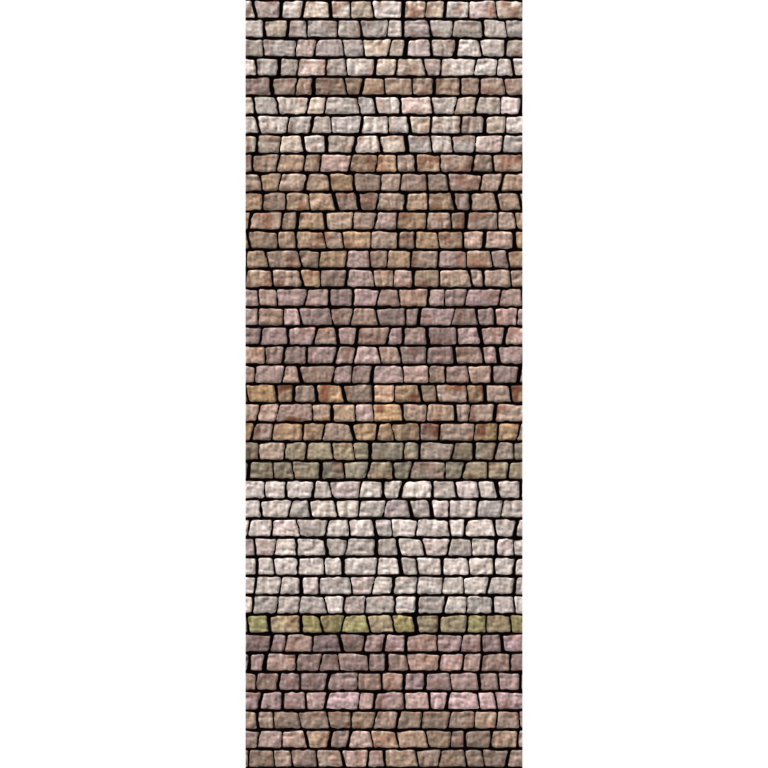
Write a three.js fragment shader that draws this texture.

```glsl
// A tall panel of rough split-stone courses on a white ground.
// Each course has jittered, slanted joints; a rounded distance cuts the stones,
// and layered noise lit from the upper left gives the faces their relief.

#define ROWS 40.0          // courses from bottom to top
#define PANEL_LEFT 0.320
#define PANEL_RIGHT 0.680
#define STONE_WIDTH 1.25   // mean width, in course heights
#define JOINT_JITTER 0.48  // sideways wander of a joint
#define JOINT_SLANT 0.20   // lean of a joint
#define BED_GAP 0.065      // half gap between courses
#define CORNER 0.11        // corner radius
#define SOFT 0.055         // edge smoothing
#define RELIEF 0.95        // strength of the face lighting

varying vec2 vUv;

const vec3 GAP_COLOR = vec3(0.035, 0.02, 0.018);
const vec3 BROWN = vec3(0.62, 0.535, 0.485);
const vec3 PALE = vec3(0.775, 0.725, 0.695);
const vec3 OCHRE = vec3(0.75, 0.59, 0.40);
const vec3 RUST = vec3(0.49, 0.32, 0.25);
const vec3 MAUVE = vec3(0.60, 0.51, 0.50);
const vec3 PINK = vec3(0.77, 0.65, 0.66);
const vec3 OLIVE = vec3(0.60, 0.57, 0.41);
const vec3 GRAY = vec3(0.56, 0.52, 0.455);

float hash(vec2 p) {
  return fract(sin(dot(p, vec2(127.1, 311.7))) * 43758.5);
}

float noise(vec2 p) {
  vec2 i = floor(p), f = fract(p);
  f = f * f * (3.0 - 2.0 * f);
  return mix(mix(hash(i), hash(i + vec2(1.0, 0.0)), f.x),
             mix(hash(i + vec2(0.0, 1.0)), hash(i + 1.0), f.x), f.y);
}

// Broad ridged breaks with finer grain on top
float height(vec2 p) {
  float ridge = abs(noise(p * 2.1) - 0.5);
  return 0.8 * ridge + 0.30 * noise(p * 4.3 + 7.0) + 0.16 * noise(p * 9.0 + 3.0);
}

// 1 for courses first..last, counted from the top
float band(float row, float first, float last) {
  return step(first - 0.5, row) * step(row, last + 0.5);
}

// Joint position, in stone widths
float joint(float i, float row, float v) {
  float shift = (hash(vec2(i, row)) - 0.5) * JOINT_JITTER;
  float lean = (hash(vec2(i + 31.0, row)) - 0.5) * JOINT_SLANT;
  return i + shift + lean * (v - 0.5) * 2.0;
}

float jointGap(float i, float row) {
  float h = hash(vec2(i + 67.0, row));
  return mix(0.025, 0.105, h * h);
}

vec3 courseColor(float row) {
  float pale = band(row, 0.0, 3.0) + band(row, 5.0, 7.0) + band(row, 25.0, 31.0);
  vec3 c = mix(BROWN, PALE, pale);
  c = mix(c, MAUVE, band(row, 15.0, 19.0) * 0.7 + band(row, 33.0, 35.0));
  c = mix(c, GRAY, band(row, 23.0, 24.0));
  c = mix(c, OLIVE, band(row, 32.0, 32.0));
  c = mix(c, PINK, band(row, 36.0, 36.0) * 0.8);
  return c * (0.96 + 0.08 * hash(vec2(row, 5.0)));
}

void main() {
  // Course and stone lookup
  vec2 p = vec2(vUv.x - PANEL_LEFT, vUv.y) * ROWS;
  float row = ROWS - 1.0 - floor(p.y);
  float v = fract(p.y);
  float x = p.x / STONE_WIDTH + hash(vec2(row, 91.0));
  float near = floor(x + 0.5);
  float first = near - step(x, joint(near, row, v));
  vec2 id = vec2(first, row);

  // Distances to the four sides, in course heights
  float left = (x - joint(first, row, v)) * STONE_WIDTH - jointGap(first, row);
  float right = (joint(first + 1.0, row, v) - x) * STONE_WIDTH - jointGap(first + 1.0, row);
  float tilt = (hash(id + 13.0) - 0.5) * 0.10 * (left - right);
  float top = 1.0 - v - BED_GAP - max(tilt, -0.01);
  float bottom = v - BED_GAP;
  vec2 inset = max(CORNER - vec2(min(left, right), min(top, bottom)), 0.0);
  float chip = (noise(p * 4.0 + id * 3.7) - 0.5) * 0.07;
  float d = CORNER - length(inset) + chip;
  float stone = smoothstep(-SOFT, SOFT, d);

  // Stone tint and stains
  float warm = 0.25 + 0.45 * band(row, 20.0, 22.0) + 0.2 * band(row, 0.0, 0.0)
             + 0.15 * band(row, 8.0, 14.0) - 0.18 * band(row, 25.0, 31.0);
  vec2 face = p + id * 5.3;
  vec3 color = courseColor(row);
  color = mix(color, OCHRE, warm * pow(hash(id + 3.0), 2.0));
  color = mix(color, PINK, 0.3 * step(0.82, hash(id + 19.0)));
  float stain = smoothstep(0.58, 0.9, noise(face * 1.7 + 11.0));
  color = mix(color, RUST, stain * warm * 1.3);
  color *= 0.88 + 0.24 * hash(id + 41.0);

  // Relief, lit upper rim and shaded foot
  float slope = height(face) - height(face + vec2(-0.10, 0.12));
  color *= 1.0 + RELIEF * slope + 0.18 * (noise(face * 8.0) - 0.5);
  color *= 1.0 + 0.20 * (1.0 - smoothstep(0.02, 0.16, top));
  color *= 1.0 - 0.28 * (1.0 - smoothstep(0.0, 0.17, min(bottom, right)));

  // Joints, then the white ground
  color = mix(GAP_COLOR, color, stone);
  float edge = SOFT / ROWS;
  float panel = smoothstep(PANEL_LEFT - edge, PANEL_LEFT + edge, vUv.x)
              * (1.0 - smoothstep(PANEL_RIGHT - edge, PANEL_RIGHT + edge, vUv.x));
  gl_FragColor = vec4(mix(vec3(1.0), clamp(color, 0.0, 1.0), panel), 1.0);
}
```
